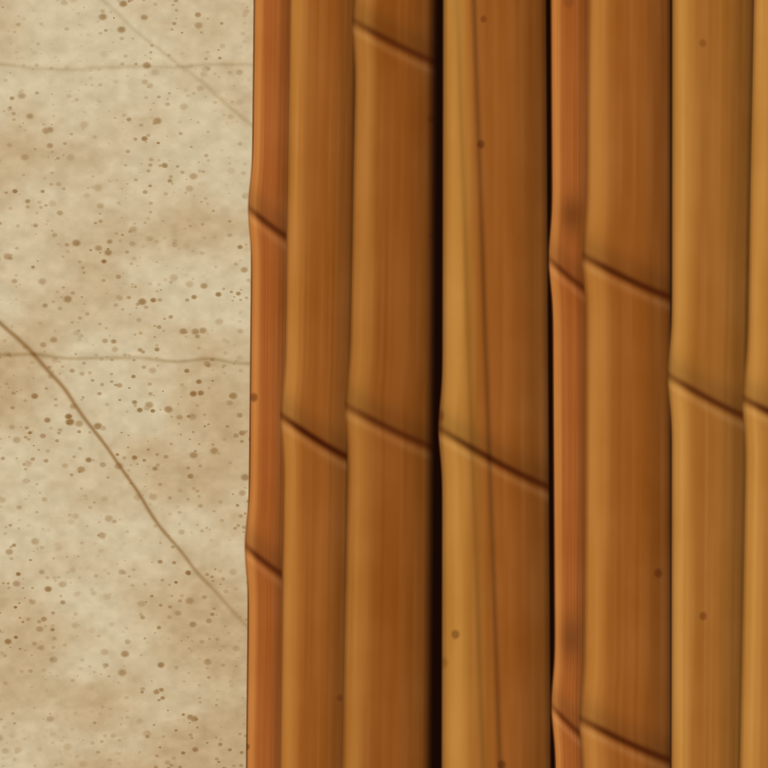
Reproduce this texture procedurally as a WebGL 1 fragment shader.

```glsl
precision highp float;
// A row of upright bamboo poles beside a speckled, cracked sandstone wall.
// Poles are slanted strips painted left to right, shaded across their width and
// crossed by drooping node rings; the stone uses value noise and cellular specks.
uniform vec2 u_resolution;

const vec3 STONE_LIGHT = vec3(0.82, 0.75, 0.61);
const vec3 STONE_WARM  = vec3(0.75, 0.64, 0.48);
const vec3 SPECK_COLOR = vec3(0.50, 0.34, 0.16);
const vec3 GAP_COLOR   = vec3(0.09, 0.03, 0.01);
const vec3 RING_COLOR  = vec3(0.25, 0.09, 0.02);
const vec3 CANE        = vec3(0.585, 0.335, 0.125);
const vec3 CANE_DARK   = vec3(0.545, 0.305, 0.105);
const vec3 CANE_PALE   = vec3(0.615, 0.385, 0.155);
const vec3 CANE_RED    = vec3(0.625, 0.345, 0.145);
const vec3 SHEEN       = vec3(0.13, 0.13, 0.08);
const float RING_WIDTH = 0.0055;
const float SWELL      = 0.005;

float hash(vec2 p) {
  return fract(sin(dot(p, vec2(127.1, 311.7))) * 4375.85);
}

float valueNoise(vec2 p) {
  vec2 i = floor(p), f = fract(p);
  f = f * f * (3.0 - 2.0 * f);
  return mix(mix(hash(i), hash(i + vec2(1, 0)), f.x),
             mix(hash(i + vec2(0, 1)), hash(i + vec2(1, 1)), f.x), f.y);
}

float fbm(vec2 p) {
  float sum = 0.0, amp = 0.5;
  for (int i = 0; i < 4; i++) {
    sum += amp * valueNoise(p);
    p = p * 2.1 + 7.3;
    amp *= 0.5;
  }
  return sum;
}

// Cellular specks: one dot of random size and strength per occupied cell.
float specks(vec2 p, float density) {
  vec2 cell = floor(p);
  float mask = 0.0;
  for (int j = -1; j <= 1; j++)
    for (int i = -1; i <= 1; i++) {
      vec2 c = cell + vec2(i, j);
      vec2 center = c + vec2(hash(c), hash(c + 19.7));
      float radius = 0.15 + 0.25 * hash(c + 5.1);
      float dotMask = 1.0 - smoothstep(radius * 0.3, radius, length((p - center) * vec2(0.8, 1.0)));
      mask = max(mask, dotMask * step(hash(c + 41.3), density) * (0.35 + 0.65 * hash(c + 3.9)));
    }
  return mask;
}

float line(float d, float width) { return exp(-d * d / (width * width)); }

vec3 stone(vec2 p) {
  float cloud = fbm(p * vec2(7.0, 10.0));
  float warmth = smoothstep(0.25, 0.75, cloud + 0.22 * (0.5 - p.y));
  vec3 col = mix(STONE_LIGHT, STONE_WARM, warmth);
  col += 0.11 * (fbm(p * vec2(75.0, 95.0)) - 0.47);
  float band = 0.35 + 0.65 * smoothstep(0.3, 0.6, fbm(p * 9.0 + 3.0));
  col = mix(col, SPECK_COLOR, 0.75 * band * specks(p * 62.0, 0.28));
  col = mix(col, SPECK_COLOR, 0.5 * band * specks(p * 110.0 + 8.0, 0.22));
  // Long crack, faint joints and a hairline near the top.
  float wobble = 0.008 * (valueNoise(p * 22.0) - 0.5);
  float crack = p.y - (0.582 - 1.23 * p.x + 0.012 * sin(p.x * 19.0)) + wobble;
  col = mix(col, SPECK_COLOR, 0.6 * line(crack, 0.0045) * (1.0 - 0.6 * smoothstep(0.18, 0.32, p.x)));
  float joints = line(p.y - 0.538 + 0.03 * p.x + wobble, 0.003) + 0.6 * line(p.y - 0.913 + wobble, 0.003);
  float hairline = line(p.y - 1.11 + 0.83 * p.x + wobble, 0.004);
  return col - vec3(0.09, 0.10, 0.11) * (joints + 0.6 * hairline);
}

// edges: left bottom, left top, right bottom, right top.
// rings: two heights at the left edge, droop across the pole, strength.
vec3 pole(vec3 under, vec2 p, vec4 edges, vec3 tint, vec4 rings) {
  float aa = 0.0015 + 0.5 / u_resolution.x;
  float swell = SWELL * (line(p.y - rings.x, 0.045) + line(p.y - rings.y, 0.045));
  float left = mix(edges.x, edges.y, p.y) - swell;
  float right = mix(edges.z, edges.w, p.y);
  float t = clamp((p.x - left) / (right - left), 0.0, 1.0);
  vec3 col = tint + SHEEN * line(t - 0.13, 0.14);
  col *= 1.0 - 0.22 * smoothstep(0.55, 1.0, t) - 0.2 * smoothstep(0.93, 1.0, t);
  col *= 0.82 + 0.18 * smoothstep(0.0, 0.06, t);
  float grain = valueNoise(vec2(t * 24.0 + edges.x * 90.0, p.y * 5.0)) - 0.5;
  col += 0.035 * grain + 0.05 * (fbm(p * vec2(24.0, 13.0)) - 0.47);
  col = mix(col, RING_COLOR, 0.4 * specks(p * vec2(45.0, 32.0) + edges.x, 0.025));
  float droop = rings.z * (0.72 * t + 0.28 * sin(1.5708 * t));
  for (int i = 0; i < 2; i++) {
    float d = p.y - (i == 0 ? rings.x : rings.y) + droop;
    float ink = rings.w * (0.5 + 0.5 * smoothstep(0.0, 0.35, t));
    col *= 1.0 - 0.12 * line(d - 0.012, 0.02);
    col += 0.05 * line(d + 0.013, 0.006);
    col = mix(col, RING_COLOR, ink * line(d, RING_WIDTH));
  }
  return mix(under, col, smoothstep(left - aa, left + aa, p.x) * (1.0 - smoothstep(right - aa, right + aa, p.x)));
}

void main() {
  vec2 p = gl_FragCoord.xy / u_resolution;
  float wallEdge = mix(0.321, 0.331, p.y);
  vec3 col = mix(stone(p), GAP_COLOR, smoothstep(-0.002, 0.002, p.x - wallEdge));
  col = pole(col, p, vec4(0.321, 0.331, 0.366, 0.379), CANE_RED, vec4(0.730, 0.290, 0.039, 0.65));
  col = pole(col, p, vec4(0.364, 0.377, 0.448, 0.464), CANE, vec4(0.460, -1.0, 0.056, 0.9));
  col = pole(col, p, vec4(0.445, 0.464, 0.563, 0.571), CANE_DARK, vec4(0.974, 0.473, 0.056, 0.6));
  col = mix(col, GAP_COLOR, smoothstep(0.548, 0.567, p.x - 0.006 * p.y) * step(p.x, 0.60));
  col = pole(col, p, vec4(0.575, 0.577, 0.717, 0.711), CANE, vec4(0.443, -1.0, 0.077, 0.75));
  // Olive strip and lengthwise seam on the split pole.
  float seam = p.x - mix(0.651, 0.617, p.y);
  float onSplit = smoothstep(0.574, 0.579, p.x) * (1.0 - smoothstep(0.69, 0.70, p.x));
  col += onSplit * vec3(0.015, 0.035, 0.015) * (1.0 - smoothstep(-0.02, 0.0, seam));
  col *= 1.0 - onSplit * (0.20 * line(seam, 0.004) + 0.10 * line(seam + 0.022, 0.004));
  col = pole(col, p, vec4(0.723, 0.717, 0.761, 0.768), CANE_RED, vec4(0.664, 0.082, 0.042, 0.55));
  float stain = line(p.x - 0.744, 0.014) * (line(p.y - 0.72, 0.025) + line(p.y - 0.17, 0.03));
  col *= 1.0 - 0.22 * stain;
  col = pole(col, p, vec4(0.759, 0.765, 0.873, 0.873), CANE, vec4(0.668, 0.065, 0.055, 0.75));
  col = pole(col, p, vec4(0.874, 0.875, 0.965, 0.981), CANE_PALE, vec4(0.512, -1.0, 0.055, 0.65));
  col = pole(col, p, vec4(0.963, 0.981, 1.070, 1.085), CANE_PALE, vec4(0.482, -1.0, 0.050, 0.8));
  gl_FragColor = vec4(clamp(col, 0.0, 1.0), 1.0);
}
```
